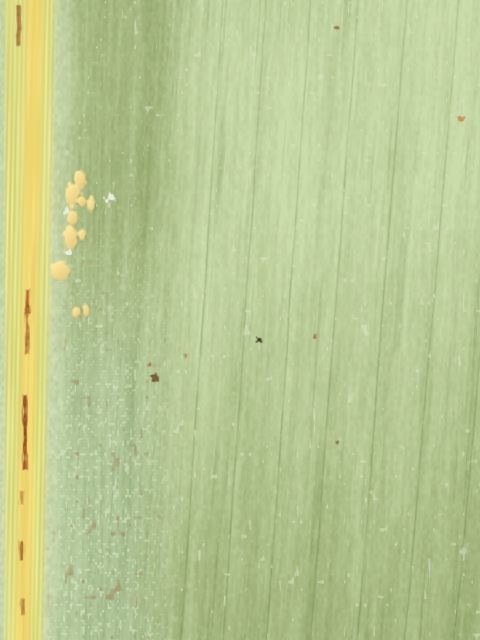
A WebGL 2 fragment shader for this texture:

```glsl
#version 300 es
precision highp float;
// Close view of a pale green leaf: yellow midrib, slanted veins, rust marks and small insects.
uniform vec2 u_resolution;
out vec4 fragColor;

const vec3 LEAF_MID = vec3(0.70, 0.77, 0.56);
const vec3 LEAF_LIGHT = vec3(0.78, 0.85, 0.65);
const vec3 LEAF_DARK = vec3(0.60, 0.675, 0.445);
const vec3 RIB_CORE = vec3(0.94, 0.85, 0.45);
const vec3 RIB_SIDE = vec3(0.90, 0.90, 0.57);
const vec3 FRINGE = vec3(0.81, 0.86, 0.69);
const vec3 RUST = vec3(0.58, 0.27, 0.12);
const vec3 POWDER = vec3(0.85, 0.90, 0.77);
const vec3 INSECT = vec3(0.95, 0.86, 0.56);

// Insects: centre and radii
const vec4 INSECTS[10] = vec4[10](
  vec4(.125, .721, .010, .015), vec4(.114, .698, .011, .017),
  vec4(.127, .687, .007, .009), vec4(.143, .680, .006, .012),
  vec4(.113, .661, .007, .014), vec4(.110, .629, .011, .019),
  vec4(.128, .632, .005, .009), vec4(.094, .577, .015, .014),
  vec4(.120, .513, .006, .011), vec4(.134, .516, .006, .010));
// Rust on the rib: centre, half length and strength
const vec4 STREAKS[7] = vec4[7](
  vec4(.029, .960, .031, .7), vec4(.043, .529, .018, .9), vec4(.042, .479, .031, .7),
  vec4(.039, .325, .058, 1.), vec4(.034, .222, .010, .5), vec4(.034, .139, .015, .8),
  vec4(.036, .052, .012, .6));
// Specks on the blade: centre, radius, darkness
const vec4 SPECKS[8] = vec4[8](
  vec4(.405, .469, .006, 1.), vec4(.492, .473, .005, .2),
  vec4(.242, .410, .008, .6), vec4(.720, .814, .007, .0),
  vec4(.526, .957, .004, .3), vec4(.527, .309, .003, .6),
  vec4(.234, .430, .004, .2), vec4(.290, .444, .004, .1));

float hash(vec2 p) {
  return fract(sin(dot(p, vec2(127.1, 311.7))) * 43758.5453);
}

float noise(vec2 p) {
  vec2 i = floor(p), f = fract(p);
  f = f * f * (3.0 - 2.0 * f);
  return mix(mix(hash(i), hash(i + vec2(1, 0)), f.x),
             mix(hash(i + vec2(0, 1)), hash(i + vec2(1, 1)), f.x), f.y);
}

float ellipse(vec2 p, vec2 radius) {
  return (length(p / radius) - 1.0) * min(radius.x, radius.y);
}

float cover(float d, float aa) {
  return 1.0 - smoothstep(-aa, aa, d);
}

// Noise centred on zero
float grain(vec2 p, vec2 frequency) {
  return noise(p * frequency) - 0.5;
}

// Broad tone of the blade plus fibres that follow the slant
vec3 blade(vec2 p, float along) {
  vec2 fibre = vec2(along, p.y);
  float right = mix(0.24, 0.92, smoothstep(-0.05, 0.75, p.y));
  right -= 0.10 * smoothstep(0.60, 0.75, p.x) * smoothstep(0.7, 0.2, p.y);
  float left = mix(0.42, 0.24, smoothstep(0.25, 0.65, p.y));
  left += 0.25 * smoothstep(0.20, 0.08, p.x);
  float tone = mix(left, right, smoothstep(0.21, 0.37, along));
  tone -= 0.13 * exp(-pow((along - 0.255) / 0.025, 2.0)) * smoothstep(0.45, 0.8, p.y);
  tone += 0.28 * grain(fibre, vec2(55.0, 2.5)) + 0.28 * grain(fibre, vec2(190.0, 8.0));
  tone += 0.20 * grain(fibre, vec2(330.0, 35.0)) + 0.20 * grain(p, vec2(240.0, 130.0));
  tone += 0.14 * grain(p, vec2(7.0));
  vec3 col = mix(LEAF_DARK, LEAF_MID, clamp(tone * 2.0, -0.2, 1.0));
  col = mix(col, LEAF_LIGHT, clamp(tone * 2.0 - 1.0, 0.0, 1.15));
  float grey = smoothstep(0.30, 0.18, p.x) * smoothstep(0.65, 0.3, p.y);
  return col + vec3(-0.01, 0.0, 0.035) * grey;
}

vec3 rib(vec2 p, float offset) {
  float stripe = 0.5 + 0.5 * sin(offset * 900.0);
  vec3 col = RIB_SIDE * mix(vec3(1.0), vec3(0.93, 0.94, 0.84), stripe);
  col = mix(col, RIB_CORE, smoothstep(0.022, 0.004, abs(offset)));
  return col + 0.06 * grain(vec2(offset, p.y), vec2(300.0, 9.0));
}

void main() {
  vec2 p = gl_FragCoord.xy / u_resolution.y;
  p.x *= 0.75 * u_resolution.y / u_resolution.x;
  float aa = 1.0 / u_resolution.y, soft = aa + 0.001;
  float along = p.x + mix(0.018, 0.070, smoothstep(0.06, 0.33, p.x)) * (1.0 - p.y);
  vec3 col = blade(p, along);

  // Thin veins, fading and breaking up towards the top
  for (int i = -3; i < 7; i++) {
    float k = float(i);
    float low = 0.284 + 0.0638 * k + 0.0012 * k * k;
    float high = 0.349 + 0.0651 * k + 0.0017 * k * k;
    float d = abs(p.x - mix(low, high, p.y) - 0.002 * grain(vec2(k, p.y), vec2(1.0, 9.0)));
    float strength = (i < 0 ? 0.25 : 0.75) * mix(1.0, 0.45, p.y) * mix(0.45, 1.0, noise(vec2(k, p.y * 35.0)));
    col = mix(col, vec3(0.44, 0.53, 0.30), strength * cover(d - 0.0008, soft));
  }
  // Faint hairlines between the veins
  float hair = smoothstep(0.82, 0.95, noise(vec2(along * 150.0, p.y * 4.0)));
  col -= vec3(0.045, 0.04, 0.045) * hair * smoothstep(0.25, 0.35, p.x);

  // Pale powder, densest low beside the rib, and short pale flecks
  float dusty = smoothstep(0.31, 0.18, p.x) * smoothstep(0.75, 0.3, p.y);
  float powder = smoothstep(0.62, 0.95, noise(p * vec2(260.0, 200.0)));
  col = mix(col, POWDER, powder * (0.10 + 0.50 * dusty));
  float fleck = smoothstep(0.86, 0.98, noise(p * vec2(150.0, 85.0) + 9.3));
  col = mix(col, POWDER, 0.55 * fleck);
  float blush = smoothstep(0.80, 0.97, noise(p * vec2(110.0, 80.0) + 31.7));
  col = mix(col, RUST, 0.28 * blush * dusty);

  // Midrib with a frosted right fringe
  float offset = p.x - mix(0.036, 0.055, p.y);
  float frost = smoothstep(0.072, 0.028, offset + 0.020 * grain(p, vec2(130.0)));
  col = mix(col, FRINGE + 0.08 * grain(p, vec2(240.0, 160.0)), 0.75 * frost);
  float band = smoothstep(0.038, 0.023, offset) * smoothstep(0.003, 0.012, p.x);
  col = mix(col, rib(p, offset), band);
  for (int i = 0; i < 7; i++) {
    vec4 s = STREAKS[i];
    vec2 q = abs(p - s.xy);
    float d = max(q.x - 0.0030, q.y - s.z) + 0.004 * grain(p, vec2(350.0, 70.0));
    col = mix(col, RUST * mix(0.75, 1.2, noise(p * 180.0)), 0.85 * s.w * cover(d, soft));
  }

  // Specks, then insects shaded from the upper left
  for (int i = 0; i < 8; i++) {
    vec4 s = SPECKS[i];
    float d = length(p - s.xy) - s.z * mix(0.3, 1.1, noise(p * 230.0));
    col = mix(col, mix(vec3(0.78, 0.52, 0.30), vec3(0.20, 0.16, 0.09), s.w), 0.85 * cover(d, soft));
  }
  for (int i = 0; i < 10; i++) {
    vec2 q = p - INSECTS[i].xy, r = INSECTS[i].zw;
    col *= 1.0 - 0.10 * cover(ellipse(q - vec2(0.002, -0.002), r), 0.003);
    float light = 0.07 * dot(q / r, vec2(-0.5, 0.7));
    float d = ellipse(q, r) + 0.005 * grain(p, vec2(140.0));
    col = mix(col, INSECT + light, cover(d, soft));
  }
  float fluff = min(length(p - vec2(.105, .670)), min(length(p - vec2(.171, .690)), length(p - vec2(.108, .606))));
  col = mix(col, vec3(0.91, 0.93, 0.85), cover(fluff - 0.011 * noise(p * 210.0), soft));
  fragColor = vec4(clamp(col, 0.0, 1.0), 1.0);
}
```
